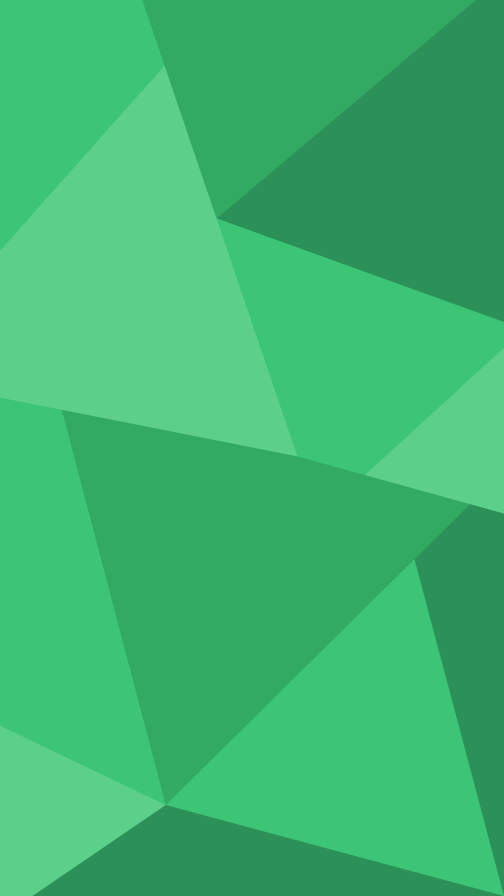
This background is drawn by a WebGL 2 fragment shader. Its source:

```glsl
#version 300 es
precision highp float;

uniform vec2 u_resolution;
out vec4 fragColor;

// Smooth coverage of the half plane to the left of the line from a to b
float leftOf(vec2 p, vec2 a, vec2 b) {
    vec2 along = normalize(b - a);
    float dist = dot(p - a, vec2(-along.y, along.x));
    return clamp(dist * u_resolution.y / 16.0 + 0.5, 0.0, 1.0);
}

void main() {
    // The canvas spans 9 by 16 units
    vec2 p = gl_FragCoord.xy / u_resolution * vec2(9.0, 16.0);

    vec3 pale = vec3(0.361, 0.812, 0.547);
    vec3 bright = vec3(0.235, 0.773, 0.461);
    vec3 medium = vec3(0.200, 0.667, 0.388);
    vec3 deep = vec3(0.172, 0.569, 0.345);

    // Upper facets, split by a long slanted spine
    vec2 peak = vec2(3.87, 12.1);
    vec2 spineEnd = vec2(5.31, 7.85);
    vec3 upper = mix(medium, deep, leftOf(p, vec2(8.5, 16.0), peak));
    upper = mix(upper, bright, leftOf(p, vec2(9.0, 10.25), peak));
    upper = mix(upper, pale, leftOf(p, vec2(9.0, 9.79), vec2(6.52, 7.52)));
    vec3 upperLeft = mix(bright, pale, leftOf(p, vec2(2.94, 14.83), vec2(0.0, 11.52)));
    upper = mix(upper, upperLeft, leftOf(p, spineEnd, vec2(2.54, 16.0)));

    // Lower facets, fanning out from a shared corner
    vec2 corner = vec2(2.96, 1.625);
    vec3 lower = mix(medium, bright, leftOf(p, corner, vec2(1.1, 8.69)));
    vec3 lowerRight = mix(deep, bright, leftOf(p, vec2(9.0, 0.0), vec2(7.4, 6.02)));
    lower = mix(lower, lowerRight, leftOf(p, vec2(8.4, 7.0), corner));

    // Base facets below the corner
    vec3 base = mix(deep, pale, leftOf(p, vec2(0.58, 0.0), corner));
    float baseCover = max(leftOf(p, corner, vec2(0.0, 3.04)), leftOf(p, vec2(9.0, 0.0), corner));
    lower = mix(lower, base, baseCover);

    // Bent seam between the two halves
    float upperCover = max(leftOf(p, vec2(0.0, 8.9), spineEnd), leftOf(p, spineEnd, vec2(9.0, 6.83)));
    fragColor = vec4(mix(lower, upper, upperCover), 1.0);
}
```
